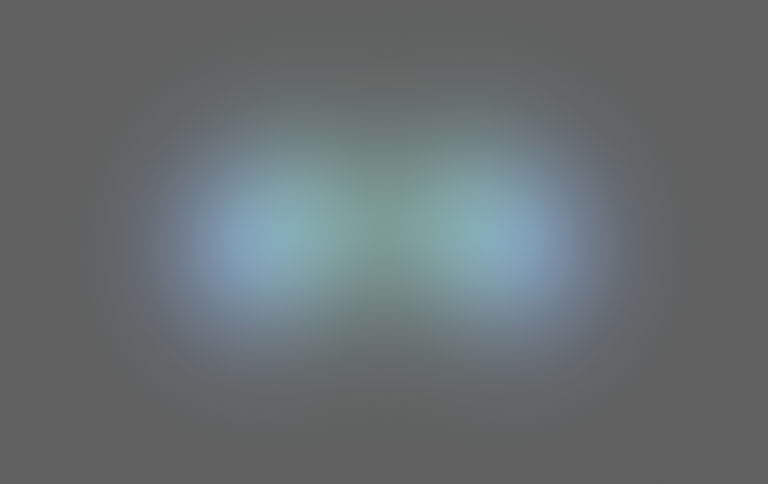
A Shadertoy shader for this background:

```glsl
// Two soft mirrored glows on flat grey, each a blue outer lobe and a
// teal inner lobe. Every lobe is an elliptical Gaussian added to the base;
// a faint wide disc around each pair gives the dim outer rim.

// Lengths are in canvas heights, measured from the canvas centre.
const vec3 BASE_GREY = vec3(0.376, 0.376, 0.377);

const vec3 BLUE_LIGHT   = vec3(0.070, 0.125, 0.235);
const vec2 BLUE_CENTRE  = vec2(0.302, -0.015);
const vec2 BLUE_SPREAD  = vec2(0.172, 0.195);

const vec3 TEAL_LIGHT   = vec3(0.095, 0.205, 0.178);
const vec2 TEAL_CENTRE  = vec2(0.154, 0.035);
const vec2 TEAL_SPREAD  = vec2(0.187, 0.212);

const vec3 HALO_LIGHT   = vec3(0.010, 0.016, 0.012);
const vec2 HALO_CENTRE  = vec2(0.250, 0.000);
const float HALO_RADIUS = 0.485;

const float DITHER = 1.0 / 255.0;

float gaussian(vec2 offset, vec2 spread) {
    vec2 q = offset / spread;
    return exp(-dot(q, q));
}

// Light from the pair of lobes on one side.
vec3 sideGlow(vec2 p) {
    float halo = 1.0 - smoothstep(0.0, HALO_RADIUS, length(p - HALO_CENTRE));
    return BLUE_LIGHT * gaussian(p - BLUE_CENTRE, BLUE_SPREAD)
         + TEAL_LIGHT * gaussian(p - TEAL_CENTRE, TEAL_SPREAD)
         + HALO_LIGHT * halo;
}

float hash(vec2 p) {
    return fract(sin(dot(p, vec2(12.9898, 78.233))) * 43758.5);
}

void mainImage(out vec4 fragColor, in vec2 fragCoord) {
    vec2 p = (fragCoord - 0.5 * iResolution.xy) / iResolution.y;

    // Mirrored lobes overlap and add in the middle.
    vec3 color = BASE_GREY;
    for (float side = -1.0; side <= 1.0; side += 2.0) {
        color += sideGlow(vec2(p.x * side, p.y));
    }

    // Sub-level dither hides banding in the slow gradients.
    color += (hash(fragCoord) - 0.5) * DITHER;
    fragColor = vec4(color, 1.0);
}
```
